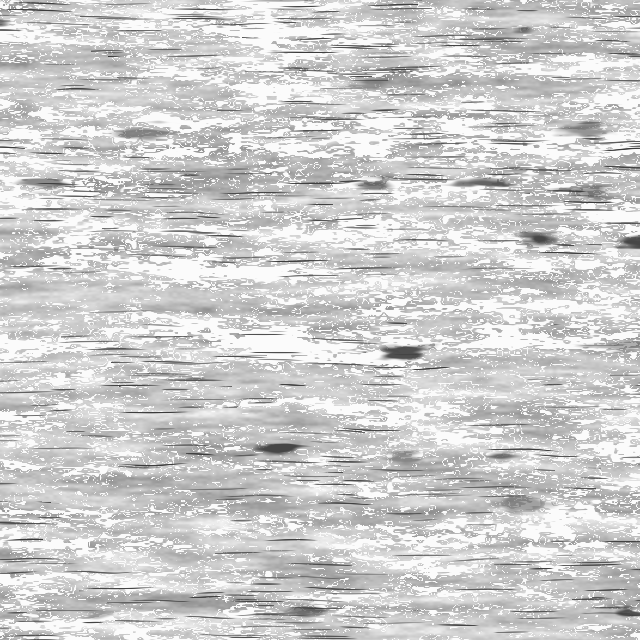
Write a three.js fragment shader that draws this texture.

```glsl
// Pale weathered wood: ragged white flakes over grey grain, dark cracks and soft knots.
varying vec2 vUv;

const vec3 FLAKE_COLOR = vec3(0.985);
const vec3 GRAIN_COLOR = vec3(0.765);
const vec3 CRACK_COLOR = vec3(0.22);
const vec3 KNOT_COLOR = vec3(0.27);

const float GRAIN_CONTRAST = 0.22;
const float FLAKE_LEVEL = 0.18;     // higher leaves less white
const float FLAKE_EDGE = 0.05;
const float RIM_LEVEL = -0.05;      // field value of the thin white rims
const float RIM_WIDTH = 0.05;
const float WARP = 0.009;           // waviness of the grain

const vec2 CRACK_CELLS = vec2(7.0, 150.0);
const float CRACK_CHANCE = 0.34;
const float CRACK_HALF_WIDTH = 0.0011;
const float CRACK_SOFTNESS = 0.0008;

const vec2 KNOT_CELLS = vec2(6.0, 12.0);
const float KNOT_CHANCE = 0.27;

float hash(vec2 p) {
  return fract(sin(dot(p, vec2(127.1, 311.7))) * 43758.5453);
}

// Value noise centred on zero
float noise(vec2 p) {
  vec2 i = floor(p);
  vec2 f = fract(p);
  f = f * f * (3.0 - 2.0 * f);
  float low = mix(hash(i), hash(i + vec2(1.0, 0.0)), f.x);
  float high = mix(hash(i + vec2(0.0, 1.0)), hash(i + vec2(1.0, 1.0)), f.x);
  return mix(low, high, f.y) - 0.5;
}

// Stretched noise from broad bands down to fine speckle
float flakeField(vec2 p) {
  return 0.5 * noise(p * vec2(2.5, 15.0) + 3.0)
       + 0.7 * noise(p * vec2(7.0, 52.0) + 17.0)
       + 0.8 * noise(p * vec2(24.0, 135.0) + 31.0)
       + 0.8 * noise(p * vec2(105.0, 320.0) + 47.0);
}

// One thin tapered crack in some of the cells
float crackLayer(vec2 p, float seed) {
  vec2 q = p * CRACK_CELLS + seed * vec2(0.37, 0.5);
  q.x += hash(vec2(floor(q.y), seed));
  vec2 id = floor(q) + seed * 19.0;
  float density = 0.5 + 1.3 * noise(p * vec2(4.0, 13.0) + 71.0);
  float present = step(hash(id), CRACK_CHANCE * density);

  float halfLength = mix(0.12, 0.46, hash(id + 5.3));
  float centerX = mix(halfLength, 1.0 - halfLength, hash(id + 9.1));
  vec2 d = fract(q) - vec2(centerX, mix(0.35, 0.65, hash(id + 2.7)));
  float along = clamp(abs(d.x) / halfLength, 0.0, 1.0);
  float halfWidth = CRACK_HALF_WIDTH * (1.0 - along * along);
  float across = abs(d.y) / CRACK_CELLS.y;
  float body = 1.0 - smoothstep(halfWidth - CRACK_SOFTNESS, halfWidth + CRACK_SOFTNESS, across);
  float fade = 1.0 - smoothstep(0.7, 1.0, along);
  return present * body * fade * mix(0.4, 1.0, hash(id + 13.9));
}

// Soft dark blots frayed along the grain
float knots(vec2 p) {
  vec2 q = p * KNOT_CELLS;
  q.x += hash(vec2(floor(q.y), 8.0));
  vec2 id = floor(q) + 53.0;
  float present = step(hash(id), KNOT_CHANCE);
  vec2 center = mix(vec2(0.42), vec2(0.58), vec2(hash(id + 3.1), hash(id + 6.7)));
  vec2 size = mix(vec2(0.13, 0.09), vec2(0.4, 0.22), vec2(hash(id + 1.9), hash(id + 4.3)));
  float fray = 0.9 * noise(p * vec2(16.0, 190.0) + 5.0)
             + 0.5 * noise(p * vec2(60.0, 120.0) + 11.0);
  float d = length((fract(q) - center) / size);
  float blot = 1.0 - smoothstep(0.25, 1.0, d + fray * smoothstep(0.0, 0.5, d));
  return present * blot * mix(0.35, 1.0, hash(id + 7.7));
}

void main() {
  // Bend the grain gently
  vec2 p = vUv;
  p.y += WARP * noise(vUv * vec2(5.0, 9.0) + 23.0)
       + 0.4 * WARP * noise(vUv * vec2(17.0, 30.0) + 41.0);

  // Grey wood
  float shade = noise(p * vec2(6.0, 60.0) + 83.0)
              + 0.8 * noise(p * vec2(28.0, 170.0) + 97.0)
              + 0.3 * noise(p * vec2(150.0, 300.0) + 61.0);
  vec3 color = GRAIN_COLOR + GRAIN_CONTRAST * shade;

  // White flakes and their broken rims
  float field = flakeField(p);
  float flake = smoothstep(FLAKE_LEVEL - FLAKE_EDGE, FLAKE_LEVEL + FLAKE_EDGE, field);
  float rim = 1.0 - smoothstep(0.3 * RIM_WIDTH, RIM_WIDTH, abs(field - RIM_LEVEL));
  color = mix(color, FLAKE_COLOR, max(flake, rim));

  // Knots, then cracks on top
  color = mix(color, KNOT_COLOR, knots(p));
  float crack = 0.0;
  for (int i = 0; i < 2; i++) {
    crack = max(crack, crackLayer(p, float(i) + 1.0));
  }
  color = mix(color, CRACK_COLOR, crack);

  gl_FragColor = vec4(color, 1.0);
}
```
